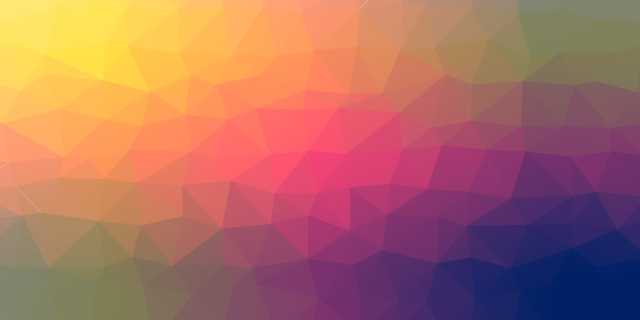
Reproduce this background procedurally as a Shadertoy shader.

```glsl
const vec3 PALE   = vec3(1.00, 0.91, 0.48);
const vec3 YELLOW = vec3(1.00, 0.88, 0.26);
const vec3 PINK   = vec3(1.00, 0.27, 0.46);
const vec3 NAVY   = vec3(0.00, 0.13, 0.40);
const vec3 RAMP_STOPS = vec3(0.17, 0.50, 0.85);  // yellow, pink, navy

const vec2 CELL = vec2(0.133, 0.109);        // mesh spacing in canvas heights
const vec2 MESH_ORIGIN = vec2(0.03, 0.085);
const float JITTER = 0.60;                   // vertex scatter in cells
const float FLATNESS = 0.75;                 // 1 gives one colour per facet
const float TONE_SHIFT = 0.045;              // random shift along the ramps
const float SEAM_CHANCE = 0.03;
const float SEAM_HALF_WIDTH = 0.001;
const float SEAM_STRENGTH = 0.35;

vec2 hash22(vec2 p) {
    vec3 q = fract(p.xyx * vec3(0.1031, 0.1030, 0.0973));
    q += dot(q, q.yzx + 33.33);
    return fract((q.xx + q.yz) * q.zy);
}

vec3 ramp(float t) {
    vec3 c = mix(PALE, YELLOW, clamp(t / RAMP_STOPS.x, 0.0, 1.0));
    c = mix(c, PINK, clamp((t - RAMP_STOPS.x) / (RAMP_STOPS.y - RAMP_STOPS.x), 0.0, 1.0));
    return mix(c, NAVY, clamp((t - RAMP_STOPS.y) / (RAMP_STOPS.z - RAMP_STOPS.y), 0.0, 1.0));
}

// Average of a left-to-right ramp and a top-to-bottom ramp
vec3 background(vec2 p, float aspect) {
    return 0.5 * (ramp(p.x / aspect) + ramp(1.0 - p.y));
}

vec2 vertex(vec2 id) {
    return MESH_ORIGIN + CELL * (id + JITTER * (hash22(id + 57.0) - 0.5));
}

// Signed distance to the line a-b, positive on its right side
float lineSide(vec2 p, vec2 a, vec2 b) {
    vec2 e = normalize(b - a);
    return dot(p - a, vec2(e.y, -e.x));
}

float segmentDistance(vec2 p, vec2 a, vec2 b) {
    vec2 e = b - a;
    return length(p - a - e * clamp(dot(p - a, e) / dot(e, e), 0.0, 1.0));
}

// Colour of a counter-clockwise triangle, weighted by its pixel coverage
vec4 facet(vec2 p, vec2 a, vec2 b, vec2 c, float pixel, float aspect) {
    float d = max(lineSide(p, a, b), max(lineSide(p, b, c), lineSide(p, c, a)));
    float cover = clamp(0.5 - d / pixel, 0.0, 1.0);
    vec2 centre = (a + b + c) / 3.0;
    vec2 shift = TONE_SHIFT * (hash22(floor(centre * 4000.0)) - 0.5);
    vec3 colour = background(mix(p, centre, FLATNESS) + shift, aspect);
    return vec4(colour, 1.0) * cover;
}

void mainImage(out vec4 fragColor, in vec2 fragCoord) {
    vec2 p = fragCoord / iResolution.y;
    float aspect = iResolution.x / iResolution.y;
    float pixel = 1.0 / iResolution.y;
    vec2 home = floor((p - MESH_ORIGIN) / CELL);

    vec4 sum = vec4(0.0);
    float seam = 0.0;

    // Split each nearby quad along its shorter diagonal
    for (int j = -1; j <= 1; j++) {
        for (int i = -1; i <= 1; i++) {
            vec2 id = home + vec2(i, j);
            vec2 a = vertex(id);
            vec2 b = vertex(id + vec2(1.0, 0.0));
            vec2 c = vertex(id + vec2(1.0, 1.0));
            vec2 d = vertex(id + vec2(0.0, 1.0));

            // Rotate the corners so that the split always runs from a to c
            if (distance(b, d) < distance(a, c)) {
                vec2 first = a;
                a = b; b = c; c = d; d = first;
            }
            sum += facet(p, a, b, c, pixel, aspect);
            sum += facet(p, a, c, d, pixel, aspect);

            // Rare pale hairline on the split
            float lit = step(hash22(id + 191.0).x, SEAM_CHANCE);
            float gap = segmentDistance(p, a, c) - SEAM_HALF_WIDTH;
            seam = max(seam, lit * clamp(0.5 - gap / pixel, 0.0, 1.0));
        }
    }

    vec3 colour = sum.a > 0.001 ? sum.rgb / sum.a : background(p, aspect);
    colour = mix(colour, PALE, seam * SEAM_STRENGTH);
    fragColor = vec4(colour, 1.0);
}
```
